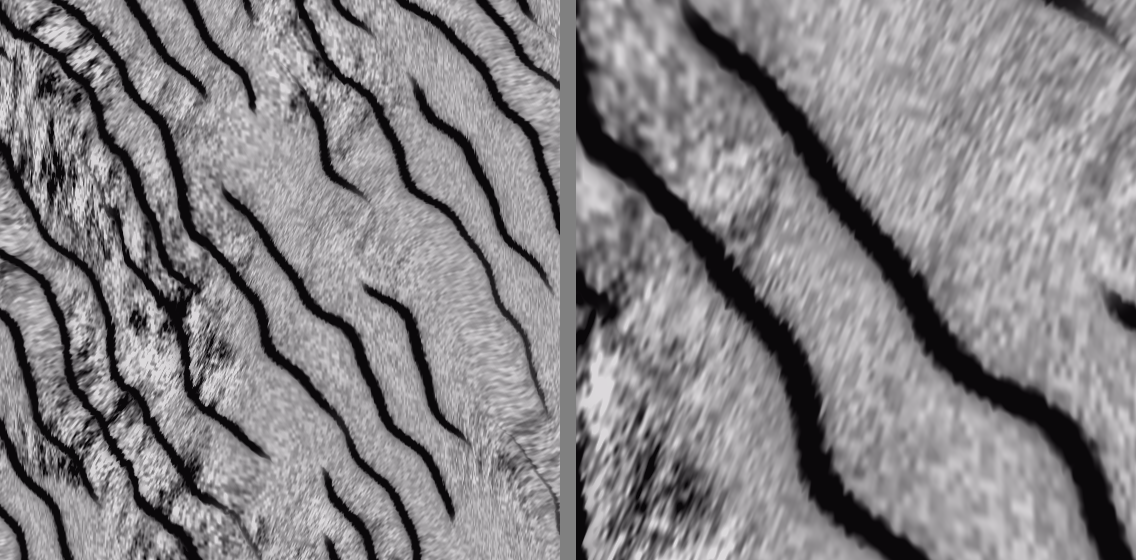
Left: the whole. Right: its middle third, enlarged.
Give the GLSL for this texture, as a three.js fragment shader.

```glsl
// Grey relief of a slope cut by dark, meandering scarps that run down to the right.
// Scarps are lanes bent by layered sines; cellular noise places rough, streaky
// patches, mostly on the left, and stretched value noise adds the fine grain.
varying vec2 vUv;

const vec3 SHADOW = vec3(0.04, 0.03, 0.04);
const vec3 LIGHT = vec3(0.86, 0.85, 0.86);
const float BASE_TONE = 0.765;          // plain ground, between SHADOW and LIGHT
const float BRIGHT_SLOPE = 0.4;         // compression of tones above BASE_TONE
const vec2 SCARP_DIR = vec2(0.53, -0.848);
const vec2 STREAK_DIR = vec2(0.29, 0.957);
const float LANE_SPACING = 0.086;
const float SCARP_WIDTH = 0.0078;       // half width of the black core
const float SCARP_SOFT = 0.0028;
const float FRINGE_REACH = 0.007;
const float FRINGE_DEPTH = 0.40;
const float PATCH_SIZE = 0.25;
const float PATCH_CONTRAST = 3.2;
const float PATCH_SHADE = 0.13;
const float GRAIN = 0.27;
const float TAU = 6.28319;

float hash(vec2 p) {
  vec3 q = fract(p.xyx * 0.1031);
  q += dot(q, q.yzx + 33.33);
  return fract((q.x + q.y) * q.z);
}

float noise(vec2 p) {
  vec2 cell = floor(p);
  vec2 f = fract(p);
  f = f * f * (3.0 - 2.0 * f);
  float low = mix(hash(cell), hash(cell + vec2(1.0, 0.0)), f.x);
  float high = mix(hash(cell + vec2(0.0, 1.0)), hash(cell + vec2(1.0, 1.0)), f.x);
  return mix(low, high, f.y);
}

float fbm(vec2 p) {
  float sum = 0.0;
  float weight = 0.45;
  for (int i = 0; i < 4; i++) {
    sum += weight * noise(p);
    p = p * 2.03 + vec2(17.3, 9.1);
    weight *= 0.62;
  }
  return sum;
}

// Coordinates along (x) and across (y) a unit direction.
vec2 alongAcross(vec2 p, vec2 dir) {
  return vec2(dot(p, dir), dot(p, vec2(-dir.y, dir.x)));
}

// Cellular mask of rough ground: stretched blobs, stronger to the left.
float roughPatches(vec2 p) {
  vec2 warp = vec2(fbm(p * 10.0), fbm(p * 10.0 + 40.0)) - 0.5;
  vec2 g = (p + 0.18 * warp) / PATCH_SIZE;
  float mask = 0.0;
  for (int j = -1; j <= 1; j++) {
    for (int i = -1; i <= 1; i++) {
      vec2 cell = floor(g) + vec2(float(i), float(j));
      vec2 centre = cell + 0.15 + 0.7 * vec2(hash(cell + 5.0), hash(cell + 71.0));
      float chance = 1.2 - 1.15 * centre.x * PATCH_SIZE;
      float strength = clamp(chance + 0.9 * (hash(cell + 23.0) - 0.5), 0.0, 1.0);
      vec2 offset = alongAcross(g - centre, vec2(0.68, -0.733));
      float reach = length(offset * vec2(0.85, 1.3));
      mask = max(mask, strength * (1.0 - smoothstep(0.15, 0.8, reach)));
    }
  }
  return mask;
}

// Darkness of the scarps: x is the black core, y the soft fringe.
vec2 scarps(vec2 q, float ragged) {
  q.y += 0.018 * sin(q.x * 8.0 + q.y * 5.0) + 0.010 * sin(q.x * 15.0 - q.y * 9.0);
  float lane = floor(q.y / LANE_SPACING);
  vec2 dark = vec2(0.0);
  for (int i = -1; i <= 1; i++) {
    float id = lane + float(i);
    float seed = hash(vec2(id + 50.0, 3.0));
    float phase = TAU * seed;
    float bend = 0.010 * sin(q.x * 24.0 + phase) + 0.004 * sin(q.x * 49.0 + 2.3 * phase);
    float centre = (id + 0.5 + 0.4 * (hash(vec2(id + 50.0, 9.0)) - 0.5)) * LANE_SPACING;
    float dist = abs(q.y - centre - bend + 0.004 * ragged);
    float life = noise(vec2(q.x * 4.6 + 40.0 * seed, id * 7.0 + 300.0));
    float present = smoothstep(0.22, 0.40, life);
    float width = SCARP_WIDTH * present * (0.7 + 0.5 * life);
    float core = 1.0 - smoothstep(width - SCARP_SOFT, width + SCARP_SOFT, dist);
    float fringe = exp(-max(dist - width, 0.0) / FRINGE_REACH);
    dark = max(dark, vec2(core, fringe) * present);
  }
  return dark;
}

void main() {
  vec2 slope = alongAcross(vUv, SCARP_DIR);
  vec2 streak = alongAcross(vUv, STREAK_DIR);
  streak.y += 0.03 * sin(streak.x * 11.0 + 3.0 * sin(vUv.x * 7.0));

  // Plain ground: fine grain and faint flow lines beside the scarps.
  float grain = noise(streak * vec2(140.0, 310.0) + 60.0) - 0.5;
  float flow = fbm(slope * vec2(9.0, 70.0) + 90.0) - 0.5;

  // Rough ground: steep fine streaks with small black hollows.
  float rough = roughPatches(vUv);
  float relief = fbm(streak * vec2(17.0, 52.0) + 130.0) - 0.5;
  float hollow = noise(streak * vec2(9.0, 20.0) + 210.0) - 0.5;
  float change = GRAIN * grain + 0.15 * flow;
  float roughness = PATCH_CONTRAST * relief + 0.5 * hollow - PATCH_SHADE;
  roughness *= roughness > 0.0 ? BRIGHT_SLOPE : 1.0;
  change += rough * (roughness + 0.5 * grain);
  float tone = clamp(BASE_TONE + change, 0.0, 1.0);

  vec2 dark = scarps(slope, grain + 8.0 * rough * relief);
  tone *= 1.0 - FRINGE_DEPTH * dark.y;
  tone *= 1.0 - dark.x;
  gl_FragColor = vec4(mix(SHADOW, LIGHT, tone), 1.0);
}
```
